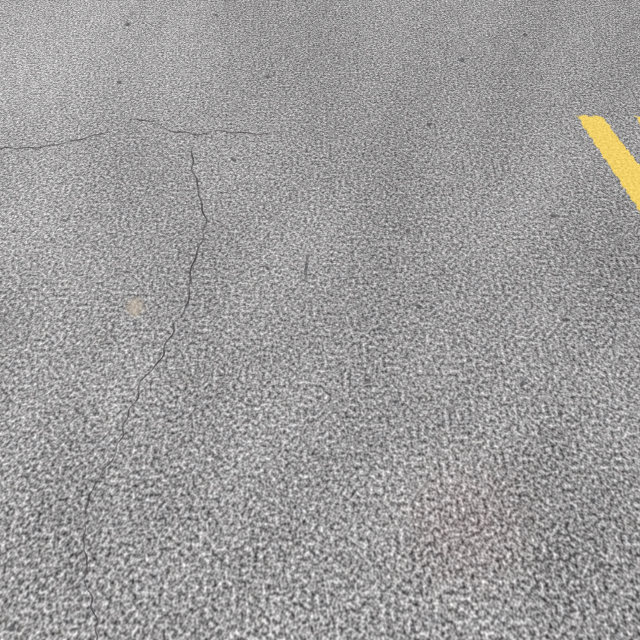
This texture is drawn by a WebGL 1 fragment shader. Its source:

```glsl
precision highp float;
uniform vec2 u_resolution;

#define ASPHALT vec3(0.613, 0.608, 0.611)
#define PAINT vec3(0.96, 0.83, 0.41)
#define CRACK_COLOR vec3(0.27, 0.26, 0.27)
#define PALE_SPOT vec3(0.74, 0.69, 0.63)
#define HORIZON 1.8
#define GRAIN_FREQ 225.0
#define CONTRAST_NEAR 0.60
#define CONTRAST_FAR 0.36
#define CRACK_WIDTH 0.0013
#define SPECK_GRID 13.0
#define SPECK_SHARE 0.22

float hash(vec2 p) {
  vec3 q = fract(p.xyx * vec3(0.1031, 0.1030, 0.0973));
  q += dot(q, q.yzx + 33.33);
  return fract((q.x + q.y) * q.z);
}

float cornerSlope(vec2 cell, vec2 offset) {
  float angle = 6.28318 * hash(cell);
  return dot(vec2(cos(angle), sin(angle)), offset);
}

// Gradient noise, roughly -0.7 to 0.7
float noise(vec2 p) {
  vec2 i = floor(p), f = fract(p);
  vec2 w = f * f * f * (f * (f * 6.0 - 15.0) + 10.0);
  vec2 e = vec2(1.0, 0.0);
  float low = mix(cornerSlope(i, f), cornerSlope(i + e, f - e), w.x);
  float high = mix(cornerSlope(i + e.yx, f - e.yx), cornerSlope(i + 1.0, f - 1.0), w.x);
  return mix(low, high, w.y);
}

vec2 rotate(vec2 p, float a) {
  return vec2(cos(a) * p.x - sin(a) * p.y, sin(a) * p.x + cos(a) * p.y);
}

float wander(float t, float seed) {
  return 0.013 * noise(vec2(t * 13.0, seed)) + 0.010 * noise(vec2(t * 48.0, seed + 7.3));
}

// Hairline at signed distance d, running from start to end along t
float hairline(float d, float t, float start, float end, float width) {
  float pixel = 0.7 / u_resolution.y;
  float ends = smoothstep(start - 0.008, start + 0.012, t)
             * (1.0 - smoothstep(end - 0.012, end + 0.008, t));
  float wear = 0.70 + 0.8 * noise(vec2(t * 35.0, start * 50.0 + 3.7));
  return ends * clamp(wear, 0.2, 1.0) * (1.0 - smoothstep(width - pixel, width + pixel, abs(d)));
}

float cracks(vec2 uv) {
  float x = uv.x, y = uv.y;
  float longX = 0.128 + 0.03 * (1.0 - smoothstep(0.0, 0.13, y))
    + 0.185 * smoothstep(0.12, 0.66, y) - 0.012 * smoothstep(0.68, 0.78, y) + wander(y, 2.4);
  float leftY = mix(0.769, 0.793, smoothstep(0.06, 0.17, x)) + 0.5 * wander(x, 5.6);
  float rightY = 0.815 - 0.024 * smoothstep(0.21, 0.30, x) + 0.6 * wander(x, 9.1);
  float shortX = 0.479 + 0.5 * wander(y, 12.3);
  float c = hairline(x - longX, y, -0.05, 0.77, CRACK_WIDTH);
  c = max(c, hairline(y - leftY, x, -0.05, 0.165, CRACK_WIDTH * 0.8));
  c = max(c, hairline(y - rightY, x, 0.21, 0.42, CRACK_WIDTH * 0.8));
  return max(c, hairline(x - shortX, y, 0.565, 0.60, CRACK_WIDTH * 1.7));
}

// Dark pits scattered one per cell, flattened with distance
float specks(vec2 uv) {
  vec2 p = uv * SPECK_GRID, cell = floor(p);
  vec2 center = 0.2 + 0.6 * vec2(hash(cell + 3.1), hash(cell + 8.7));
  vec2 d = (fract(p) - center) * vec2(1.0, 1.0 + 0.6 * uv.y);
  float radius = mix(0.035, 0.08, hash(cell + 21.4)) + 0.05 * noise(uv * 150.0);
  float present = step(hash(cell + 40.9), SPECK_SHARE);
  return present * (1.0 - smoothstep(radius * 0.5, radius + 0.02, length(d)));
}

// Slanted stripe whose far end is cut level
float stripe(vec2 uv, float left) {
  float fall = 0.819 - uv.y;
  float rag = 0.004 * noise(uv * 130.0);
  float soft = 1.2 / u_resolution.y;
  float fromLeft = uv.x - left - 0.66 * fall + rag;
  float toRight = left + 0.039 + 0.76 * fall - uv.x + rag;
  return smoothstep(-soft, soft, min(min(fromLeft, toRight), fall + rag));
}

void main() {
  vec2 uv = gl_FragCoord.xy / u_resolution;

  // Ground plane seen in perspective
  float depth = 1.0 / (HORIZON - uv.y);
  vec2 ground = vec2((uv.x - 0.5) * depth, 1.5 * depth);
  vec2 g = ground * GRAIN_FREQ;

  // Stone grain in two sizes
  float grain = 0.72 * noise(g + 400.0) + 0.55 * noise(rotate(g, 0.6) * 1.75 + 900.0);
  grain *= mix(CONTRAST_NEAR, CONTRAST_FAR, uv.y);

  // Broad worn patches and tracks
  float tone = 0.05 * noise(uv * vec2(5.0, 2.5) + 17.3)
             + 0.05 * noise(rotate(uv, 0.5) * vec2(9.0, 5.0) + 31.7)
             + 0.04 * noise(ground * 42.0 + 60.0);
  tone += 0.07 * smoothstep(0.55, 0.0, distance(uv, vec2(0.05, 1.0)));
  tone -= 0.03 * smoothstep(0.09, 0.0, abs(uv.x - 0.40)) * smoothstep(0.6, 0.95, uv.y);
  tone -= 0.025 * smoothstep(0.6, 1.0, uv.x);

  vec3 color = ASPHALT + grain + tone;
  color += vec3(0.012, 0.0, -0.006) * noise(g * 0.4 + 70.0);
  color += vec3(0.02, -0.004, -0.006) * smoothstep(0.16, 0.0, distance(uv, vec2(0.73, 0.18)));

  // Marks on the surface
  float spot = smoothstep(0.022, 0.008, length((uv - vec2(0.212, 0.52)) * vec2(1.0, 1.2)) + 0.008 * noise(uv * 70.0));
  color = mix(color, PALE_SPOT + 0.3 * grain, 0.75 * spot);
  color = mix(color, CRACK_COLOR, 0.6 * specks(uv));
  color = mix(color, CRACK_COLOR, 0.85 * cracks(uv));
  float paint = max(stripe(uv, 0.901), stripe(uv, 0.992));
  color = mix(color, PAINT + 0.25 * grain, 0.96 * paint);

  gl_FragColor = vec4(clamp(color, 0.0, 1.0), 1.0);
}
```
